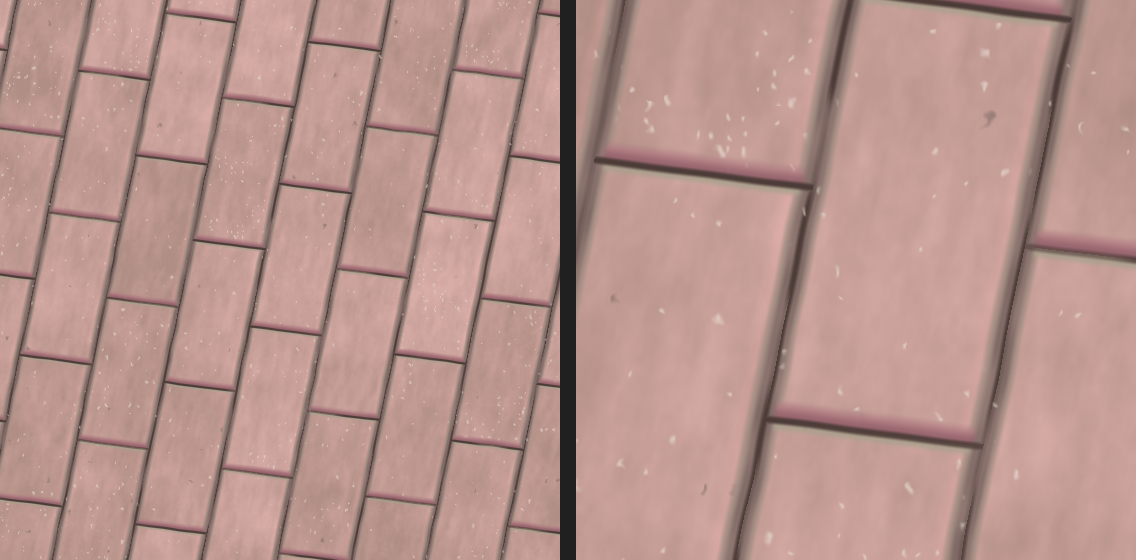
Left: the whole. Right: its middle third, enlarged.
Write a three.js fragment shader that draws this texture.

```glsl
varying vec2 vUv;

float hash(vec2 p) {
  return fract(sin(dot(p, vec2(127.1, 311.7))) * 43758.5453);
}

float noise(vec2 p) {
  vec2 i = floor(p), f = fract(p);
  f = f * f * (3.0 - 2.0 * f);
  return mix(mix(hash(i), hash(i + vec2(1.0, 0.0)), f.x),
             mix(hash(i + vec2(0.0, 1.0)), hash(i + 1.0), f.x), f.y);
}

float fbm(vec2 p) {
  float sum = 0.0, amp = 0.5;
  for (int i = 0; i < 4; i++) {
    sum += amp * noise(p);
    p = p * 2.03 + 17.0;
    amp *= 0.5;
  }
  return sum;
}

// Soft uneven grains scattered one per grid cell, kept with the given chance
float grains(vec2 p, float scale, float chance) {
  vec2 q = p * scale + 0.35 * vec2(noise(p * 230.0), noise(p * 230.0 + 50.0));
  vec2 cell = floor(q);
  vec2 center = 0.35 + 0.3 * vec2(hash(cell + 3.1), hash(cell + 8.7));
  float radius = mix(0.16, 0.34, hash(cell + 5.3));
  float d = length((fract(q) - center) * vec2(1.2, 0.85));
  return step(hash(cell + scale), chance) * (1.0 - smoothstep(0.0, radius, d));
}

// Skewed brick axes: x counts columns, y counts bricks down a column
vec2 brickSpace(vec2 p) {
  vec2 across = vec2(0.130, -0.017), down = vec2(-0.052, -0.254);
  vec2 q = p - vec2(0.446, 0.418);
  float det = across.x * down.y - across.y * down.x;
  return vec2(q.x * down.y - q.y * down.x, across.x * q.y - across.y * q.x) / det;
}

void main() {
  vec3 dustyRose = vec3(0.715, 0.575, 0.54);
  vec3 paleRose = vec3(0.83, 0.662, 0.64);
  vec3 warmTan = vec3(0.65, 0.56, 0.52);
  vec3 bevelBrown = vec3(0.53, 0.44, 0.42);
  vec3 jointDark = vec3(0.30, 0.235, 0.22);
  vec3 rimPink = vec3(0.69, 0.485, 0.51);
  vec3 rimShade = vec3(0.56, 0.36, 0.40);
  vec3 mossEdge = vec3(0.66, 0.63, 0.55);

  // Brick layout, each column slipped by just under half a brick
  vec2 wobble = vec2(noise(vUv * 34.0), noise(vUv * 34.0 + 40.0)) - 0.5;
  vec2 grid = brickSpace(vUv + wobble * 0.0016);
  float column = floor(grid.x);
  grid.y += column * 0.4666 + (hash(vec2(column, 4.0)) - 0.5) * 0.012;
  vec2 id = vec2(column, floor(grid.y));
  vec2 f = fract(grid);
  vec2 m = grid * vec2(0.130, 0.254);

  // Distances to the four joints, in canvas units
  float left = f.x * 0.130, right = (1.0 - f.x) * 0.130;
  float top = f.y * 0.254, bottom = (1.0 - f.y) * 0.254;
  float side = min(left, right);

  // Face: tone per brick, soft mottling and lengthwise streaks
  float tone = 0.45 + (hash(id + 2.0) - 0.5) * 0.65;
  tone += (fbm(vUv * 13.0) - 0.47) * 1.1;
  tone += (fbm(m * vec2(80.0, 26.0) + id * 7.0) - 0.47) * 0.9;
  tone += (noise(vUv * 170.0) - 0.5) * 0.14;
  vec3 color = mix(dustyRose, paleRose, clamp(tone, -0.2, 1.15));
  float ridge = smoothstep(0.008, 0.012, right) * (1.0 - smoothstep(0.012, 0.02, right));
  color += ridge * vec3(0.035, 0.012, 0.018);

  // Wear: pale grains gathered on some bricks, few dark pits
  float wear = pow(hash(id + 11.0), 2.0) * smoothstep(0.45, 0.75, noise(vUv * 22.0 + 9.0));
  float pale = 0.0;
  for (int i = 0; i < 2; i++) {
    float scale = 70.0 + 35.0 * float(i);
    pale = max(pale, grains(vUv + float(i) * 0.37, scale, 0.025 + 0.3 * wear));
  }
  color = mix(color, vec3(0.88, 0.82, 0.79), pale * 0.8);
  color = mix(color, bevelBrown, grains(vUv + 0.61, 55.0, 0.012) * 0.7);

  // Side bevels, wider on the right flank
  float flank = min(left, right * 0.85);
  float grit = noise(m * vec2(200.0, 50.0));
  color = mix(color, warmTan, 1.0 - smoothstep(0.0065, 0.0105, flank));

  // Bottom rim deepening towards the joint, greenish top lip
  float rim = 1.0 - smoothstep(0.007, 0.0135, bottom);
  color = mix(color, rimPink, rim * (0.7 + 0.3 * noise(vUv * 30.0)));
  color = mix(color, rimShade, (1.0 - smoothstep(0.003, 0.009, bottom)) * 0.7);
  color = mix(color, mossEdge, (1.0 - smoothstep(0.003, 0.0075, top)) * 0.8);
  float flankShade = 1.0 - smoothstep(0.0035, 0.0075, flank);
  color = mix(color, bevelBrown * (0.92 + 0.16 * grit), flankShade);

  // Dark joint core, thin and broken where sand fills it
  float fill = smoothstep(0.35, 0.7, noise(m * vec2(40.0, 18.0) + 31.0));
  float sideCore = (1.0 - smoothstep(0.0004, 0.0034, side)) * (1.0 - 0.7 * fill);
  float endFill = smoothstep(0.4, 0.75, noise(vUv * 16.0 + 3.0));
  float endCore = (1.0 - smoothstep(0.0006, 0.0034, min(top, bottom))) * (1.0 - 0.4 * endFill);
  color = mix(color, jointDark, max(sideCore, endCore));
  float sand = grains(vUv + 0.23, 95.0, 0.12) * (1.0 - smoothstep(0.003, 0.007, side));
  color = mix(color, vec3(0.76, 0.72, 0.68), sand * 0.8);

  gl_FragColor = vec4(color, 1.0);
}
```
